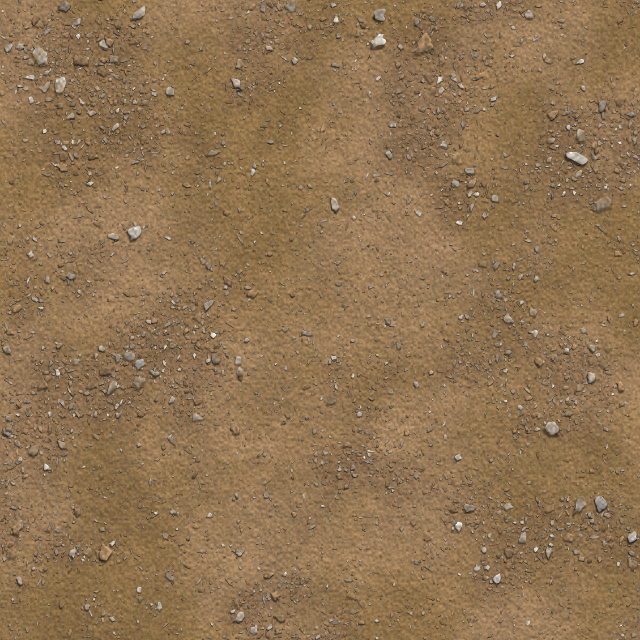
Write a WebGL 1 fragment shader that draws this texture.

```glsl
precision highp float;
// Dry ochre soil strewn with clustered grey and brown stones, chips and grit.
uniform vec2 u_resolution;

const vec2 LIGHT = vec2(0.30, 0.95);
const vec3 OCHRE = vec3(0.552, 0.438, 0.283);
const vec3 CLAY = vec3(0.618, 0.496, 0.362);
const vec3 DAMP = vec3(0.490, 0.380, 0.275);
const vec3 BROWN_STONE = vec3(0.580, 0.465, 0.345);
const vec3 GREY_STONE = vec3(0.610, 0.565, 0.515);
const vec3 PALE_STONE = vec3(0.740, 0.720, 0.695);

vec2 hash2(vec2 p) {
  vec3 q = fract(p.xyx * vec3(0.1031, 0.1030, 0.0973));
  q += dot(q, q.yzx + 33.33);
  return fract((q.xx + q.yz) * q.zy);
}

float noise(vec2 p) {
  vec2 i = floor(p);
  vec2 f = fract(p);
  f = f * f * (3.0 - 2.0 * f);
  float bottom = mix(hash2(i).x, hash2(i + vec2(1.0, 0.0)).x, f.x);
  float top = mix(hash2(i + vec2(0.0, 1.0)).x, hash2(i + 1.0).x, f.x);
  return mix(bottom, top, f.y);
}

float fbm(vec2 p) {
  float sum = 0.0;
  float weight = 0.5;
  for (int i = 0; i < 4; i++) {
    sum += weight * noise(p);
    p = mat2(1.6, 1.2, -1.2, 1.6) * p + 7.3;
    weight *= 0.5;
  }
  return sum / 0.9375;
}

// Where stones gather, from 0 (bare soil) to 1 (rubble)
float rubble(vec2 p) {
  float patches = 0.55 * noise(p * 8.0 + 3.7) + 0.45 * noise(p * 21.0 + 21.0);
  return smoothstep(0.40, 0.76, patches);
}

float soilHeight(vec2 p) {
  return 0.35 * noise(p * 55.0) + 0.4 * noise(p * 120.0) + 0.55 * noise(p * 250.0);
}

vec3 soil(vec2 p) {
  float clay = smoothstep(0.34, 0.68, fbm(p * 5.0 + 11.0));
  vec3 color = mix(OCHRE, CLAY, clay);
  color = mix(color, DAMP, 0.45 * rubble(p + 0.02 * noise(p * 40.0)));
  color *= 0.90 + 0.20 * fbm(p * 16.0 + 5.0);
  float relief = soilHeight(p) - soilHeight(p + 0.0030 * LIGHT);
  float grain = noise(p * 330.0 + 40.0) + noise(p * 480.0 + 9.0) - 1.0;
  return color * (1.0 + 0.34 * relief + 0.17 * grain);
}

// Irregular polygon with worn corners: xy = outward direction, z = distance
vec3 pebble(vec2 q, vec2 seed) {
  vec2 normal = vec2(0.0);
  float total = 0.0;
  for (int i = 0; i < 6; i++) {
    vec2 h = hash2(seed + 17.0 * float(i));
    float angle = 1.0472 * (float(i) + 0.9 * h.x);
    vec2 side = vec2(cos(angle), sin(angle));
    float w = exp(14.0 * clamp(dot(q, side) - mix(0.5, 1.0, h.y), -4.0, 4.0));
    normal += side * w;
    total += w;
  }
  return vec3(normal / total, log(total) / 14.0);
}

vec3 stoneColor(vec2 pick) {
  vec3 color = mix(BROWN_STONE, GREY_STONE, smoothstep(0.28, 0.52, pick.x));
  color = mix(color, PALE_STONE, smoothstep(0.80, 0.95, pick.x));
  return color * (0.86 + 0.28 * pick.y);
}

// Lays one size of stones and their shadows over the ground
vec3 addStones(vec3 ground, vec2 p, float scale, vec2 chance, float aspect) {
  vec2 home = floor(p * scale);
  for (int j = -1; j <= 1; j++) {
    for (int i = -1; i <= 1; i++) {
      vec2 cell = home + vec2(float(i), float(j));
      vec2 seed = cell + scale * 3.0;
      vec2 pick = hash2(seed + 91.0);
      if (pick.x > mix(chance.x, chance.y, rubble((cell + 0.5) / scale))) continue;

      vec2 shape = hash2(seed + 53.0);
      float radius = mix(0.22, 0.50, shape.x * shape.x);
      float angle = 6.2832 * shape.y;
      mat2 turn = mat2(cos(angle), -sin(angle), sin(angle), cos(angle));
      vec2 size = radius * vec2(1.0, aspect * mix(0.75, 1.25, pick.y));
      vec2 offset = p * scale - cell - mix(vec2(0.25), vec2(0.75), hash2(seed));
      float chipped = 0.30 * (noise(offset * 5.0 / radius * 0.5 + seed) - 0.5);
      vec3 body = pebble(turn * offset / size, seed);
      vec3 shade = pebble(turn * (offset + 0.36 * size.y * LIGHT) / size, seed);
      body.z += chipped;

      // Half-buried stones cast less shadow and carry more dust
      vec2 burial = hash2(seed + 71.0);
      float blur = scale / (u_resolution.y * size.y);
      float shadow = 1.0 - smoothstep(-0.10, 0.20 + 0.4 * blur, shade.z + chipped);
      float cover = 1.0 - smoothstep(-0.5 * blur, 0.5 * blur, body.z);
      float bevel = smoothstep(-0.40, 0.0, body.z);
      float lit = 1.0 + 0.24 * bevel * dot(body.xy * turn, LIGHT);
      float rough = 0.80 + 0.40 * noise(p * 260.0 + seed);
      vec3 stone = stoneColor(hash2(seed + 29.0)) * lit * rough;
      float dust = smoothstep(0.40, 0.80, noise(p * 90.0 + seed)) * burial.x;
      ground *= 1.0 - mix(0.58, 0.22, burial.x) * shadow;
      ground = mix(ground, mix(stone, OCHRE * lit * rough, dust), cover);
    }
  }
  return ground;
}

void main() {
  vec2 p = gl_FragCoord.xy / u_resolution.y;
  vec3 color = soil(p);
  // Grit first, then chips, pebbles and the few large stones
  color = addStones(color, p, 150.0, vec2(0.13, 0.55), 0.65);
  color = addStones(color, p, 60.0, vec2(0.06, 0.45), 0.30);
  color = addStones(color, p, 84.0, vec2(0.09, 0.58), 0.66);
  color = addStones(color, p, 47.0, vec2(0.04, 0.46), 0.66);
  color = addStones(color, p, 26.0, vec2(0.01, 0.17), 0.70);
  gl_FragColor = vec4(color, 1.0);
}
```
